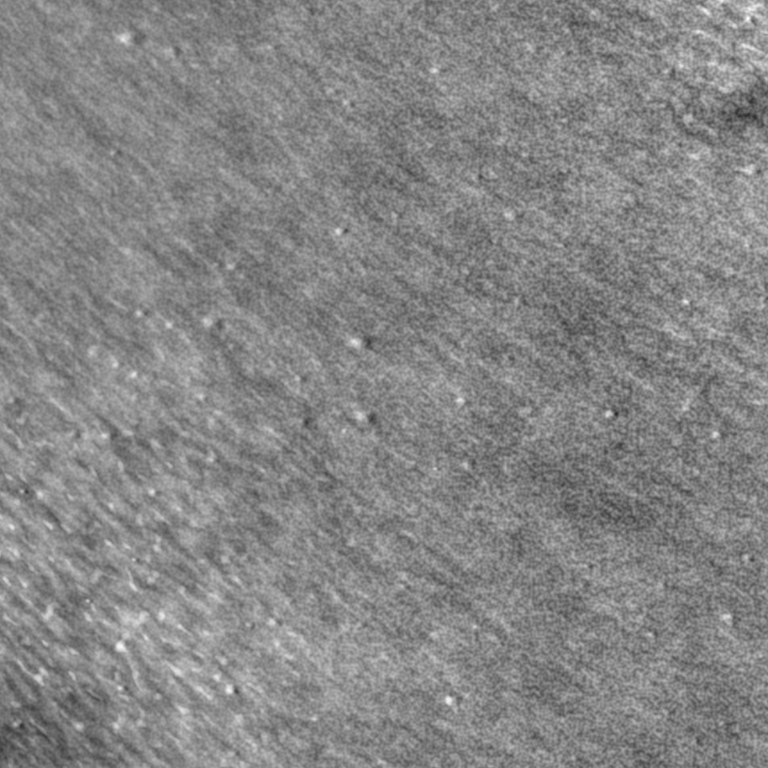
Write a Shadertoy shader that draws this texture.

```glsl
// Grey, wind-combed ground seen from above: fine grain over slanted streaks,
// rougher toward two corners, with broad tonal patches and a few lit stones.
// Layers of gradient noise are summed in a gently bent, slanted frame.

const float MID_GREY = 0.511;
const vec2 GRAIN_FREQ = vec2(108.0, 155.0);
const float SPECK_FREQ = 215.0;
const vec2 STREAK_FREQ = vec2(29.0, 84.0);
const vec2 FURROW_FREQ = vec2(14.0, 38.0);
const vec2 CLOD_FREQ = vec2(50.0, 84.0);

vec2 hash2(vec2 p) {
    vec3 q = fract(p.xyx * vec3(0.1031, 0.1030, 0.0973));
    q += dot(q, q.yzx + 33.33);
    return fract((q.xx + q.yz) * q.zy);
}

float cornerSlope(vec2 cell, vec2 corner, vec2 f) {
    float angle = 6.28318 * hash2(cell + corner).x;
    return dot(vec2(cos(angle), sin(angle)), f - corner);
}

float gradientNoise(vec2 p) {
    vec2 cell = floor(p);
    vec2 f = p - cell;
    vec2 u = f * f * f * (f * (f * 6.0 - 15.0) + 10.0);
    float low = mix(cornerSlope(cell, vec2(0, 0), f), cornerSlope(cell, vec2(1, 0), f), u.x);
    float high = mix(cornerSlope(cell, vec2(0, 1), f), cornerSlope(cell, vec2(1, 1), f), u.x);
    return mix(low, high, u.y);
}

// Soft round patch, 1 at its centre
float glow(vec2 p, vec2 centre, vec2 radius) {
    vec2 d = (p - centre) / radius;
    return exp(-dot(d, d));
}

// Frame whose x runs down the streaks; they flatten toward the right
vec2 streakFrame(vec2 p) {
    float along = 0.80 * p.x - 0.60 * p.y;
    float across = 0.78 * (p.y + 0.92 * p.x - 0.19 * p.x * p.x);
    return vec2(along, across);
}

// Scattered stones: lit on the left, shaded on the right
float stones(vec2 p, float cells, float density, float radius, float seed) {
    vec2 home = floor(p * cells);
    float light = 0.0;
    for (int j = -1; j <= 1; j++) {
        for (int i = -1; i <= 1; i++) {
            vec2 cell = home + vec2(i, j);
            vec2 traits = hash2(cell + seed);
            vec2 centre = (cell + 0.15 + 0.7 * hash2(cell + seed + 57.0)) / cells;
            float size = radius * mix(0.6, 1.3, traits.y);
            float lit = glow(p, centre, vec2(1.1, 0.9) * size);
            float shade = glow(p, centre + vec2(1.9, -0.2) * size, vec2(size));
            light += step(traits.x, density) * (lit - 0.6 * shade);
        }
    }
    return light;
}

// Broad light and dark areas
float broadTone(vec2 p, vec2 frame) {
    float tone = 0.045 * glow(p, vec2(0.05, 0.42), vec2(0.16, 0.22));
    tone += 0.075 * glow(p, vec2(0.38, 0.17), vec2(0.24, 0.16));
    tone += 0.110 * glow(p, vec2(0.97, 0.96), vec2(0.10, 0.07));
    tone += 0.130 * glow(p, vec2(1.00, 0.73), vec2(0.10, 0.09));
    tone -= 0.140 * glow(p, vec2(0.98, 0.85), vec2(0.10, 0.03));
    tone -= 0.200 * glow(p, vec2(0.00, 0.03), vec2(0.14, 0.07));
    tone -= 0.035 * glow(p, vec2(0.72, 0.34), vec2(0.24, 0.22));
    tone += 0.070 * gradientNoise(frame * vec2(4.0, 7.0) + 11.0);
    return tone + 0.085 * gradientNoise(frame * vec2(9.0, 17.0) + 37.0);
}

void mainImage(out vec4 fragColor, in vec2 fragCoord) {
    vec2 p = fragCoord / iResolution.xy;
    vec2 frame = streakFrame(p);

    // Roughness rises toward the lower left and upper right
    float rough = glow(p, vec2(0.05, 0.20), vec2(0.36, 0.30));
    rough += glow(p, vec2(1.0, 0.97), vec2(0.22, 0.20));
    rough = min(1.0, rough + 0.4 * glow(p, vec2(0.92, 0.52), vec2(0.18, 0.10)));

    // Grain is crisper on the right, streaks stronger on rough ground
    float crisp = smoothstep(0.1, 0.8, p.x);
    float grain = mix(0.10, 0.16, crisp) * gradientNoise(frame * GRAIN_FREQ);
    float speck = mix(0.08, 0.17, crisp) * gradientNoise(p * SPECK_FREQ + 71.0);
    float streak = gradientNoise(frame * STREAK_FREQ + 23.0);
    float furrow = gradientNoise(frame * FURROW_FREQ + 53.0);
    float clod = max(gradientNoise(frame * CLOD_FREQ + 91.0) - 0.20, 0.0);

    float grey = MID_GREY + broadTone(p, frame) + grain + speck;
    grey += mix(0.11, 0.26, rough) * streak;
    grey += mix(0.07, 0.12, rough) * furrow;
    grey += mix(0.22, 0.80, rough) * clod;

    // Few larger stones, more small ones on rough ground
    grey += 0.30 * stones(p, 8.0, 0.14, 0.0065, 5.0);
    grey += mix(0.18, 0.32, rough) * stones(p, 24.0, 0.14, 0.0042, 131.0);

    fragColor = vec4(vec3(clamp(grey, 0.0, 1.0)), 1.0);
}
```
